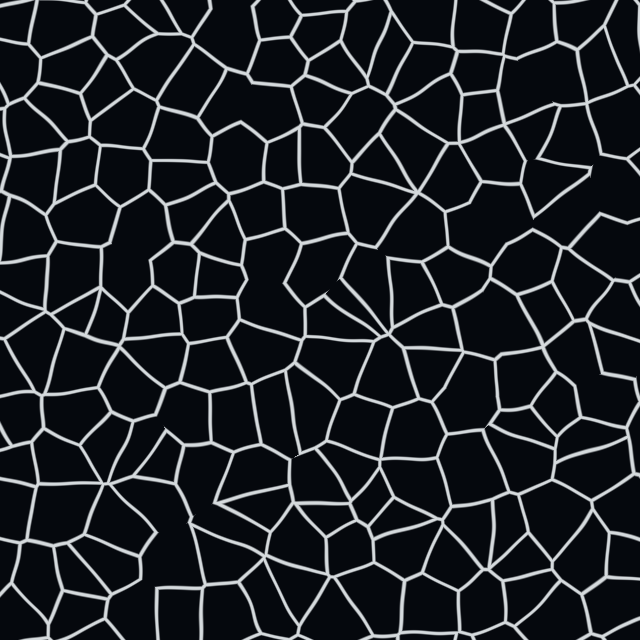
Write a WebGL 1 fragment shader that draws this pattern.

```glsl
precision highp float;

uniform vec2 u_resolution;

vec2 hash2(vec2 p) {
    vec3 q = fract(p.xyx * vec3(0.1031, 0.1030, 0.0973));
    q += dot(q, q.yzx + 33.33);
    return fract((q.xx + q.yz) * q.zy);
}

float gradientDot(vec2 corner, vec2 p) {
    float angle = 6.2832 * hash2(corner + 71.0).x;
    return dot(vec2(cos(angle), sin(angle)), p - corner);
}

float gradientNoise(vec2 p) {
    vec2 i = floor(p);
    vec2 f = p - i;
    vec2 u = f * f * f * (f * (f * 6.0 - 15.0) + 10.0);
    float low = mix(gradientDot(i, p), gradientDot(i + vec2(1.0, 0.0), p), u.x);
    float high = mix(gradientDot(i + vec2(0.0, 1.0), p), gradientDot(i + 1.0, p), u.x);
    return mix(low, high, u.y);
}

// Neighbouring cells of nearly equal tone merge into one
float cellTone(vec2 cell) {
    return hash2(cell + 137.0).x;
}

// Distance to the nearest visible wall, in cell units
float wallDistance(vec2 p) {
    vec2 base = floor(p);
    vec2 homeCell = base;
    vec2 homeSeed = vec2(0.0);
    float nearest = 100.0;
    for (int y = -2; y <= 2; y++) {
        for (int x = -2; x <= 2; x++) {
            vec2 cell = base + vec2(float(x), float(y));
            vec2 seed = cell + hash2(cell) - p;
            float d = dot(seed, seed);
            if (d < nearest) {
                nearest = d;
                homeCell = cell;
                homeSeed = seed;
            }
        }
    }

    // Perpendicular distance to each bisector around the home seed
    float homeTone = cellTone(homeCell);
    float wall = 10.0;
    for (int y = -2; y <= 2; y++) {
        for (int x = -2; x <= 2; x++) {
            vec2 cell = homeCell + vec2(float(x), float(y));
            vec2 seed = cell + hash2(cell) - p;
            vec2 across = seed - homeSeed;
            if (abs(cellTone(cell) - homeTone) > 0.03 && dot(across, across) > 0.00001) {
                wall = min(wall, dot(0.5 * (seed + homeSeed), normalize(across)));
            }
        }
    }
    return wall;
}

void main() {
    float size = min(u_resolution.x, u_resolution.y);
    vec2 p = gl_FragCoord.xy / size * 13.0 + 20.0;

    // Slight bend of the straight walls
    p += 0.1 * vec2(gradientNoise(p * 1.1), gradientNoise(p * 1.1 + 43.0));

    float d = wallDistance(p) / 13.0;
    float soft = max(0.0016, 0.8 / size);
    float line = 1.0 - smoothstep(0.0027 - soft, 0.0027 + soft, d);

    vec3 ground = vec3(0.02, 0.03, 0.05);
    vec3 wallColor = vec3(0.835, 0.855, 0.865);
    gl_FragColor = vec4(mix(ground, wallColor, line), 1.0);
}
```
